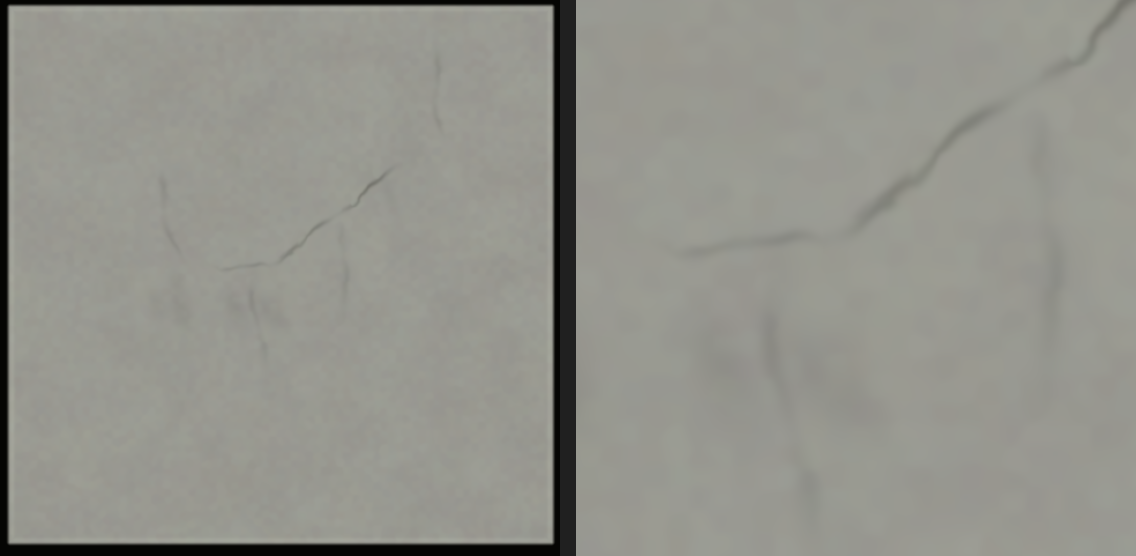
Left, the full canvas; right, a detail of the centre.
A WebGL 1 fragment shader for this texture:

```glsl
precision mediump float;
// A soft-edged grey stone panel with faint cracks and stains on a black ground.

uniform vec2 u_resolution;

#define STONE vec3(0.60, 0.60, 0.57)
#define GROUND vec3(0.02, 0.02, 0.01)
#define PANEL_MIN vec2(0.0145, 0.0215)
#define PANEL_MAX vec2(0.9885, 0.9905)
#define EDGE_BLUR 0.0042
#define RIM_GLOW 0.035
#define GRAIN 0.022
#define MOTTLE 0.022
#define CRACK_DEPTH 0.12
#define BRANCH_DEPTH 0.045
#define STAIN_DEPTH 0.032

vec3 hash3(vec2 p) {
  vec3 q = vec3(dot(p, vec2(12.7, 31.1)), dot(p, vec2(26.9, 18.3)), dot(p, vec2(41.9, 37.1)));
  return fract(sin(q) * 437.58);
}

// Soft cellular noise: random cell colours blended by distance, centred on zero
vec3 cellNoise(vec2 p) {
  vec2 cell = floor(p);
  vec3 sum = vec3(0.0);
  float total = 0.0;
  for (int j = -1; j <= 1; j++) {
    for (int i = -1; i <= 1; i++) {
      vec2 id = cell + vec2(float(i), float(j));
      vec2 d = id + 0.2 + 0.6 * hash3(id + 7.3).xy - p;
      float w = exp(-5.0 * dot(d, d));
      sum += w * hash3(id);
      total += w;
    }
  }
  return sum / total - 0.5;
}

// Signed distance to the slightly rounded panel, negative inside
float panelDistance(vec2 p) {
  vec2 halfSize = 0.5 * (PANEL_MAX - PANEL_MIN);
  vec2 d = abs(p - 0.5 * (PANEL_MIN + PANEL_MAX)) - halfSize + 0.004;
  return length(max(d, 0.0)) + min(max(d.x, d.y), 0.0) - 0.004;
}

float line(float d, float width) {
  return exp(-d * d / (width * width));
}

// Diagonal crack: nearly flat at the left, then climbing to the right
float mainCrack(vec2 p) {
  float rise = max(p.x - 0.48, 0.0);
  float wobble = 0.004 * sin(p.x * 58.0) + 0.002 * sin(p.x * 137.0);
  float d = (p.y - 0.521 - 0.78 * rise - wobble) / (rise > 0.0 ? 1.27 : 1.0);
  float span = smoothstep(0.35, 0.49, p.x) * (1.0 - smoothstep(0.65, 0.74, p.x));
  float patches = 0.55 + 0.25 * sin(p.x * 47.0 + 1.2) + 0.2 * sin(p.x * 113.0);
  float knot = line(p.x - 0.655, 0.018);
  return line(d, 0.0045) * span * (patches + 0.6 * knot);
}

// Evenly spaced thin branches that hang and drift to the right
float branches(vec2 p) {
  float shade = 0.0;
  for (int i = 0; i < 4; i++) {
    float k = float(i);
    float top = 0.69 - 0.30 * k + 0.125 * k * k;
    float t = (top - p.y) / 0.17;
    float x = 0.287 + 0.163 * k + 0.045 * t * t * abs(1.0 - 0.45 * k)
            + 0.004 * sin(t * 8.0 + k * 2.0);
    float span = smoothstep(-0.1, 0.15, t) * (1.0 - smoothstep(0.75, 1.1, t));
    float patches = 0.65 + 0.35 * sin(t * 11.0 + k * 4.0);
    shade += line(p.x - x, 0.0065) * span * patches;
  }
  return shade;
}

// Small upright smudges strewn over the upper part
float stains(vec2 p) {
  float shade = 0.0;
  for (int i = 0; i < 8; i++) {
    vec3 r = hash3(vec2(float(i), 3.7));
    vec2 d = p - vec2(0.27 + 0.62 * r.x, 0.42 + 0.45 * r.y);
    d.x += 0.3 * d.y;
    vec2 size = mix(vec2(0.008, 0.018), vec2(0.017, 0.032), r.z);
    shade += exp(-dot(d / size, d / size)) * (0.4 + 0.6 * r.z);
  }
  return shade;
}

void main() {
  vec2 p = gl_FragCoord.xy / u_resolution;
  vec3 coarse = cellNoise(p * 17.0);
  vec3 fine = cellNoise(p * 75.0 + 19.0);

  // Stone: mostly neutral mottling, a little tint, slightly warmer at the base
  vec3 color = STONE + vec3(0.004, 0.004, 0.005) * (p.y - 0.5);
  color += MOTTLE * mix(vec3(coarse.g), coarse, 0.3);
  color += GRAIN * mix(vec3(fine.g), fine, 0.4);

  // Cracks follow slightly disturbed paths
  vec2 q = p + 0.005 * coarse.xy + 0.004 * fine.xy;
  float shade = CRACK_DEPTH * mainCrack(q) + BRANCH_DEPTH * branches(q) + STAIN_DEPTH * stains(q);
  color -= shade * vec3(1.0, 1.0, 0.97);

  // Pale rim, then the blurred panel edge
  float d = panelDistance(p);
  color += RIM_GLOW * line(d + 0.0075, 0.004) * vec3(0.9, 1.0, 0.85);
  float inside = 1.0 - smoothstep(-EDGE_BLUR, EDGE_BLUR, d);
  gl_FragColor = vec4(mix(GROUND, color, inside), 1.0);
}
```
